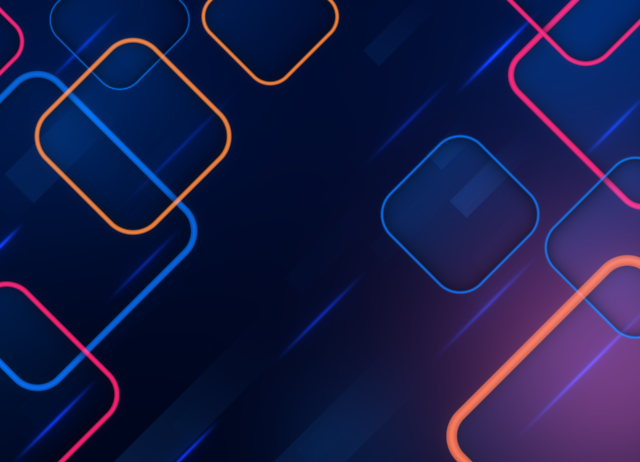
A Shadertoy shader for this background:

```glsl
// Neon outlines of rounded diamonds over a navy backdrop with a violet glow.
// Soft light fields form the base, diagonal bars and tapered streaks add motion,
// and each diamond is a rotated rounded-box distance with fill, shadow and line.

const vec3 ORANGE = vec3(0.95, 0.50, 0.17);
const vec3 CORAL = vec3(0.98, 0.45, 0.27);
const vec3 PINK = vec3(0.97, 0.12, 0.41);
const vec3 BLUE = vec3(0.03, 0.38, 0.86);

float hash(float n) {
    return fract(sin(n * 12.9898) * 43758.5453);
}

// Axes: x runs up to the right, y runs up to the left
vec2 diagonal(vec2 p) {
    return vec2(p.x + p.y, p.y - p.x) * 0.70711;
}

float softSpot(vec2 p, vec2 center, float radius) {
    vec2 d = (p - center) / radius;
    return exp(-dot(d, d));
}

// Translucent band that fades out at its upper end
float bar(vec2 p, vec2 center, vec2 halfSize) {
    vec2 q = diagonal(p - center);
    float side = 1.0 - smoothstep(-0.002, 0.002, abs(q.y) - halfSize.y);
    float start = smoothstep(-halfSize.x, -halfSize.x + 0.004, q.x);
    return side * start * (1.0 - smoothstep(-halfSize.x, halfSize.x, q.x));
}

// Thin ray of light, brightest at its middle
vec3 streak(vec2 p, vec2 center, float halfLength, float power) {
    vec2 q = diagonal(p - center);
    float taper = 1.0 - smoothstep(0.0, halfLength, abs(q.x));
    float across = q.y / 0.004;
    float core = exp(-across * across);
    float halo = exp(-abs(q.y) / 0.013);
    return power * taper * (core * vec3(0.05, 0.16, 0.65) + halo * vec3(0.0, 0.04, 0.20));
}

// Rounded diamond: tinted inside, shaded along the rim, outlined in neon
void diamond(inout vec3 col, vec2 p, vec2 center, float halfSide, float radius,
             float lineWidth, vec3 lineColor, float fill) {
    vec2 offset = p - center;
    vec2 q = abs(diagonal(offset)) - halfSide + radius;
    float dist = length(max(q, 0.0)) + min(max(q.x, q.y), 0.0) - radius;
    float px = 1.0 / iResolution.y;

    float inside = 1.0 - smoothstep(-px, px, dist);
    float light = clamp(0.5 + diagonal(offset).y * 0.5 / halfSide, 0.0, 1.0);
    col += inside * fill * light * vec3(0.0, 0.15, 0.28);
    col *= 1.0 - 0.5 * inside * exp(min(dist, 0.0) / 0.014);

    float edge = abs(dist);
    float stroke = 1.0 - smoothstep(-px, px * 1.2, edge - lineWidth * 0.5);
    float core = 1.0 - 0.22 * smoothstep(0.0, lineWidth * 0.5, edge);
    float halo = 0.10 * exp(-edge / (lineWidth * 0.7));
    vec3 neon = lineColor * max(stroke * core, halo);
    col = 1.0 - (1.0 - col * (1.0 - 0.45 * stroke)) * (1.0 - neon);
}

void mainImage(out vec4 fragColor, in vec2 fragCoord) {
    vec2 p = fragCoord / iResolution.y;

    // Base gradient and light fields
    vec3 col = mix(vec3(0.0, 0.022, 0.115), vec3(0.0, 0.045, 0.19), smoothstep(0.0, 0.9, p.y));
    col += softSpot(p, vec2(0.15, 0.80), 0.32) * vec3(0.0, 0.04, 0.09);
    col += softSpot(p, vec2(1.35, 0.90), 0.35) * vec3(0.0, 0.05, 0.12);
    col += softSpot(p, vec2(0.76, 0.03), 0.18) * vec3(0.0, 0.06, 0.11);
    col += softSpot(p, vec2(1.33, 0.22), 0.37) * vec3(0.46, 0.19, 0.34);

    // Faint scattered bars
    for (float i = 1.0; i < 15.0; i++) {
        vec2 center = vec2(hash(i) * 1.4, hash(i + 31.0));
        vec2 size = vec2(0.08 + 0.15 * hash(i + 57.0), 0.015 + 0.03 * hash(i + 83.0));
        col += bar(p, center, size) * vec3(0.0, 0.008, 0.016);
    }

    // Main bars
    vec3 barTint = vec3(0.02, 0.08, 0.13);
    col += barTint * 0.5 * bar(p, vec2(0.88, 0.95), vec2(0.11, 0.024));
    col += barTint * 0.7 * bar(p, vec2(1.075, 0.63), vec2(0.12, 0.026));
    col += barTint * 0.5 * bar(p, vec2(0.98, 0.69), vec2(0.06, 0.024));
    col += barTint * 0.5 * bar(p, vec2(0.16, 0.71), vec2(0.17, 0.045));
    col += barTint * bar(p, vec2(0.43, 0.12), vec2(0.26, 0.045));
    col += barTint * 0.6 * bar(p, vec2(0.76, 0.09), vec2(0.22, 0.055));

    // Light streaks
    col += streak(p, vec2(1.079, 0.888), 0.14, 1.1);
    col += streak(p, vec2(0.881, 0.734), 0.15, 0.40);
    col += streak(p, vec2(0.0, 0.466), 0.08, 1.0);
    col += streak(p, vec2(0.117, 0.086), 0.15, 0.90);
    col += streak(p, vec2(0.399, 0.014), 0.12, 0.90);
    col += streak(p, vec2(0.692, 0.313), 0.16, 0.60);
    col += streak(p, vec2(0.309, 0.424), 0.13, 0.50);
    col += streak(p, vec2(1.052, 0.335), 0.18, 0.45);
    col += streak(p, vec2(1.270, 0.202), 0.24, 0.55);
    col += streak(p, vec2(1.331, 0.727), 0.12, 0.60);
    col += streak(p, vec2(0.180, 0.899), 0.13, 0.60);
    col += streak(p, vec2(0.387, 0.676), 0.20, 0.30);

    // Diamonds on the left
    diamond(col, p, vec2(-0.090, 0.910), 0.112, 0.050, 0.009, PINK, 0.3);
    diamond(col, p, vec2(0.259, 0.957), 0.122, 0.054, 0.004, BLUE * 0.85, 0.4);
    diamond(col, p, vec2(0.585, 0.964), 0.117, 0.050, 0.008, ORANGE, 0.4);
    diamond(col, p, vec2(0.081, 0.500), 0.259, 0.065, 0.014, BLUE, 0.15);
    diamond(col, p, vec2(0.288, 0.705), 0.167, 0.068, 0.010, ORANGE, 0.45);
    diamond(col, p, vec2(0.014, 0.146), 0.187, 0.061, 0.011, PINK, 0.5);

    // Diamonds on the right
    diamond(col, p, vec2(0.996, 0.536), 0.138, 0.063, 0.006, BLUE, 0.7);
    diamond(col, p, vec2(1.392, 0.838), 0.218, 0.054, 0.013, PINK, 0.6);
    diamond(col, p, vec2(1.268, 1.090), 0.180, 0.065, 0.010, PINK, 0.3);
    diamond(col, p, vec2(1.376, 0.464), 0.156, 0.063, 0.006, BLUE, 0.45);
    diamond(col, p, vec2(1.358, 0.056), 0.288, 0.065, 0.023, CORAL, 0.3);

    fragColor = vec4(clamp(col, 0.0, 1.0), 1.0);
}
```
